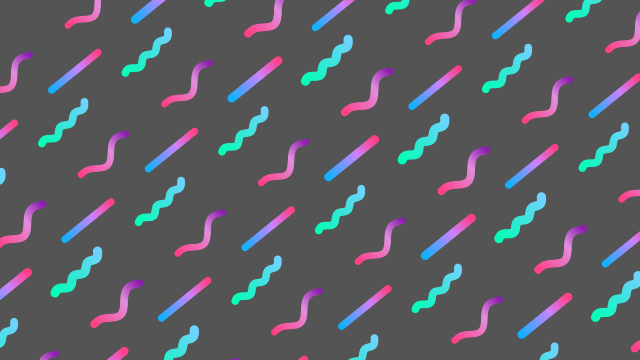
Reproduce this pattern procedurally as a WebGL 2 fragment shader.

```glsl
#version 300 es
precision highp float;
// Confetti on dark grey: straight bars, S curves and wavy squiggles on a slanted lattice.
// Each stroke is an axis bent sideways by a sum of sines and coloured by a gradient.
// Every third lattice column is drawn with a heavier line.

uniform vec2 u_resolution;
out vec4 fragColor;

const float PI = 3.14159265;
const float CANVAS_HEIGHT = 432.0;   // design units from bottom to top
const int SEGMENTS = 36;
const mat2 LATTICE = mat2(216.2, -9.8, 116.0, -94.5);

const vec3 GREY   = vec3(0.33);
const vec3 BLUE   = vec3(0.07, 0.69, 1.00);
const vec3 VIOLET = vec3(0.80, 0.51, 1.00);
const vec3 ROSE   = vec3(1.00, 0.25, 0.53);
const vec3 LILAC  = vec3(0.88, 0.56, 0.87);
const vec3 PURPLE = vec3(0.55, 0.12, 0.68);
const vec3 MINT   = vec3(0.02, 1.00, 0.72);
const vec3 AQUA   = vec3(0.22, 0.90, 0.85);
const vec3 SKY    = vec3(0.43, 0.83, 1.00);

// Three-stop gradient with a movable middle stop.
vec3 gradient(float t, vec3 start, vec3 middle, vec3 end, float stop) {
    return t < stop ? mix(start, middle, t / stop)
                    : mix(middle, end, (t - stop) / (1.0 - stop));
}

float segmentDistance(vec2 p, vec2 a, vec2 b) {
    vec2 ab = b - a;
    return length(p - a - ab * clamp(dot(p - a, ab) / dot(ab, ab), 0.0, 1.0));
}

// Point on an axis from the origin to span, bent sideways by sine harmonics.
vec2 curvePoint(float t, vec2 span, vec4 frequency, vec4 bend) {
    vec2 side = normalize(vec2(span.y, -span.x));
    return span * t + side * dot(bend, sin(PI * t * frequency));
}

float curveDistance(vec2 p, vec2 span, vec4 frequency, vec4 bend) {
    float nearest = 1e5;
    vec2 previous = vec2(0.0);
    for (int i = 1; i <= SEGMENTS; i++) {
        vec2 next = curvePoint(float(i) / float(SEGMENTS), span, frequency, bend);
        nearest = min(nearest, segmentDistance(p, previous, next));
        previous = next;
    }
    return nearest;
}

// Position relative to the start of the nearest repeat; z is its column.
vec3 repeatStroke(vec2 p, vec2 start, vec2 span) {
    vec2 local = p - start;
    vec2 cell = round(inverse(LATTICE) * (local - 0.5 * span));
    return vec3(local - LATTICE * cell, cell.x);
}

float lineRadius(float radius, float column) {
    bool heavy = abs(mod(column, 3.0) - 1.0) < 0.5;
    return radius * (heavy ? 1.17 : 0.98);
}

float along(vec2 p, vec2 span) {
    return clamp(dot(p, span) / dot(span, span), 0.0, 1.0);
}

float coverage(float signedDistance, float pixel) {
    return 1.0 - smoothstep(-0.6 * pixel, 0.6 * pixel, signedDistance);
}

void main() {
    float pixel = CANVAS_HEIGHT / u_resolution.y;
    vec2 p = gl_FragCoord.xy * pixel;
    vec3 color = GREY;

    // Straight bars
    vec2 span = vec2(55.5, 45.0);
    vec3 bar = repeatStroke(p, vec2(62.0, 324.0), span);
    float d = segmentDistance(bar.xy, vec2(0.0), span) - lineRadius(4.4, bar.z);
    vec3 ink = gradient(along(bar.xy, span), BLUE, VIOLET, ROSE, 0.6);
    color = mix(color, ink, coverage(d, pixel));

    // S curves
    span = vec2(54.0, 49.0);
    vec3 swirl = repeatStroke(p, vec2(197.5, 307.0), span);
    d = curveDistance(swirl.xy, span, vec4(1.0, 2.0, 3.0, 4.0), vec4(6.5, 5.2, -4.7, -1.0));
    d -= lineRadius(4.0, swirl.z);
    ink = gradient(along(swirl.xy, span), ROSE, LILAC, PURPLE, 0.62);
    color = mix(color, ink, coverage(d, pixel));

    // Wavy squiggles
    span = vec2(51.0, 50.0);
    vec3 wave = repeatStroke(p, vec2(150.5, 344.5), span);
    d = curveDistance(wave.xy, span, vec4(1.0, 2.0, 3.0, 6.0), vec4(5.0, 0.0, 1.0, -2.9));
    d -= lineRadius(4.7, wave.z);
    ink = gradient(along(wave.xy, span), MINT, AQUA, SKY, 0.5);
    color = mix(color, ink, coverage(d, pixel));

    fragColor = vec4(color, 1.0);
}
```
